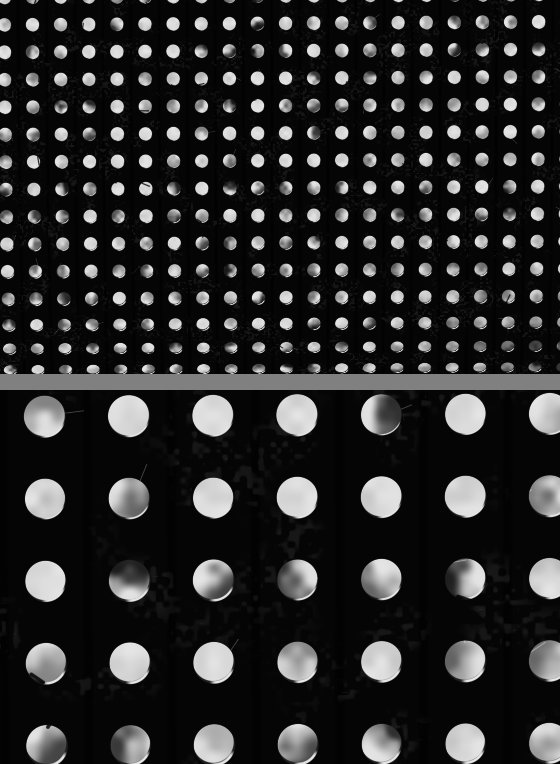
Top, the full canvas; bottom, a detail of the centre.
This texture is drawn by a WebGL 2 fragment shader. Its source:

```glsl
#version 300 es
precision highp float;
// Backlit perforated metal sheet: rows of worn round holes glowing through black.
uniform vec2 u_resolution;
out vec4 outColor;

const vec2 HOLE_RADIUS = vec2(0.245, 0.252); // in grid cells
const float ROW_STEP = 0.0734;               // in canvas heights
const float ROW_SQUEEZE = 0.0034;            // bend of the sheet at the bottom
const float BEND_START = 0.8004;
const float LIGHT = 0.9;

float hash(vec2 p) {
  vec3 v = fract(p.xyx * vec3(0.1031, 0.1030, 0.0973));
  v += dot(v, v.yzx + 33.33);
  return fract((v.x + v.y) * v.z);
}

float noise(vec2 p) {
  vec2 i = floor(p), f = fract(p);
  f = f * f * (3.0 - 2.0 * f);
  return mix(mix(hash(i), hash(i + vec2(1, 0)), f.x),
             mix(hash(i + vec2(0, 1)), hash(i + vec2(1, 1)), f.x), f.y);
}

float ellipse(vec2 p, vec2 radius) {
  return (length(p / radius) - 1.0) * radius.x;
}

float segment(vec2 p, vec2 a, vec2 b) {
  vec2 pa = p - a, ba = b - a;
  return length(pa - ba * clamp(dot(pa, ba) / dot(ba, ba), 0.0, 1.0));
}

float fill(float d, float aa) {
  return smoothstep(aa, -aa, d);
}

vec2 direction(float turn) {
  return vec2(cos(6.2832 * turn), sin(6.2832 * turn));
}

// Canvas position (y down) to column and row, with taper, tilt and bend
vec2 gridCoord(vec2 p) {
  float columnStep = 0.0752 - 0.0014 * p.y * p.y;
  float d = p.y + 0.0055 * p.x - BEND_START;
  float root = sqrt(max(ROW_STEP * ROW_STEP - 4.0 * ROW_SQUEEZE * max(d, 0.0), 0.0));
  float row = 11.0 + min(d, 0.0) / ROW_STEP + (ROW_STEP - root) / (2.0 * ROW_SQUEEZE);
  return vec2(12.0 + (p.x - 0.914) / columnStep, row);
}

// Black plate with faint seams, blotches and specks
float plate(vec2 g) {
  float seam = smoothstep(0.02, 0.09, abs(fract(g.x) - 0.5));
  float blotch = smoothstep(0.5, 0.8, noise(g * 1.7 + 7.0));
  float flakes = smoothstep(0.5, 0.85, noise(g * 14.0));
  float speck = smoothstep(0.9, 1.0, noise(g * 19.0 + 40.0));
  return 0.008 + 0.012 * seam + 0.07 * blotch * flakes + 0.05 * speck * blotch;
}

// Uneven light seen through one hole
float glow(vec2 q, vec2 id, float shadow) {
  float dirt = max(pow(hash(id + 3.0), 1.6), shadow);
  float cloud = noise(q * 6.0 + id * 11.0) - 0.5;
  float across = dot(q, direction(hash(id + 17.0))) * 2.2 + 0.5 + 0.6 * cloud;
  float veil = mix(smoothstep(0.0, 1.0, across), 1.0, shadow);
  return LIGHT - 0.78 * dirt * veil - 0.07 * (cloud + 0.5);
}

// Hair or scratch beside a hole, present on a share of cells
float scratch(vec2 q, vec2 id, float share, float width, float aa) {
  vec2 start = direction(hash(id + 23.0)) * 0.23;
  vec2 end = start + direction(hash(id + 29.0)) * mix(0.1, 0.3, hash(id + 31.0));
  return step(hash(id + 37.0), share) * fill(segment(q, start, end) - width, aa);
}

void main() {
  vec2 p = gl_FragCoord.xy / u_resolution.y;
  p.y = 1.0 - p.y;
  vec2 g = gridCoord(p);
  vec2 id = floor(g + 0.5);
  vec2 q = g - id;
  float aa = 0.75 / (u_resolution.y * ROW_STEP);

  // Front edge, and the back edge that shifts as the view steepens
  float depth = smoothstep(4.0, 14.0, id.y);
  float front = ellipse(q, HOLE_RADIUS * (0.98 + 0.04 * hash(id + 5.0)));
  float back = ellipse(q + vec2(0.3, 0.8) * mix(0.018, 0.075, depth), HOLE_RADIUS);

  // Lower right holes sink into shadow
  float corner = smoothstep(0.6, 1.0, p.y) * smoothstep(0.85, 1.4, p.x);
  float shadow = corner * mix(0.4, 1.0, hash(id + 41.0));
  float light = glow(q, id, shadow);

  // Dark wall with a thin bright lip at the lower right
  float facing = dot(q / (length(q) + 0.001), vec2(0.5, 0.866));
  float lip = smoothstep(0.7, 0.92, facing) * smoothstep(-0.05, -0.02, front);
  float wall = mix(0.12, LIGHT, lip);
  float inside = mix(wall, light, fill(max(front, back), aa));

  // Wear: dark splinters and pale scratches within, hairs on the plate
  inside *= 1.0 - 0.85 * scratch(q, id + 50.0, 0.07, 0.022, aa);
  inside = mix(inside, 0.95, 0.45 * scratch(q, id + 90.0, 0.2, 0.006, aa));
  float outside = plate(g) + 0.3 * scratch(q, id + 130.0, 0.17, 0.004, aa);

  float tone = mix(outside, inside, fill(front, aa));
  outColor = vec4(vec3(tone), 1.0);
}
```
